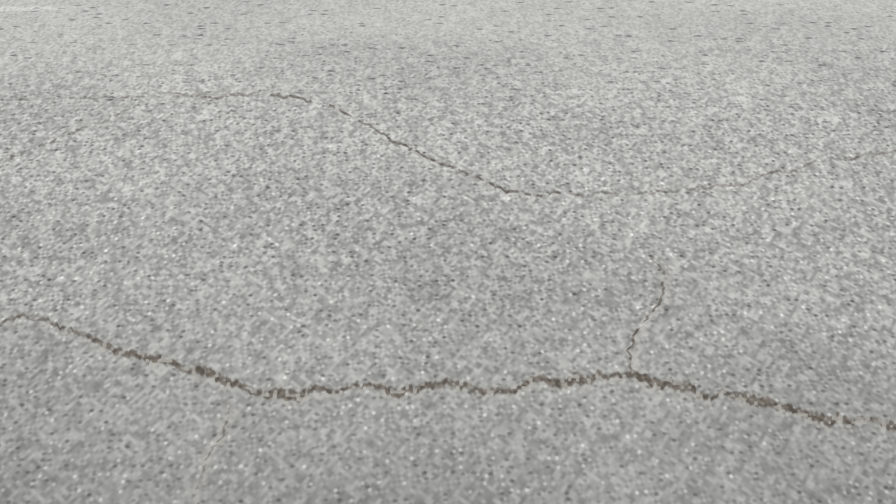
Give the GLSL for this texture, as a WebGL 2 fragment shader.

```glsl
#version 300 es
precision highp float;
// Worn asphalt seen at a slant: fine grey grain on a receding ground plane,
// paler and smoother with distance. Hashed grit and pits are scattered over it,
// and wandering cracks are drawn as noisy curves with a crumbling fill.

uniform vec2 u_resolution;
out vec4 outColor;

const float NEAR_GREY = 0.602;
const float FAR_GREY = 0.742;
const vec3 TINT = vec3(1.0, 1.0, 0.984);
const vec3 CRACK_COLOR = vec3(0.42, 0.395, 0.365);
const vec3 DUST_COLOR = vec3(0.72, 0.71, 0.68);
const float HORIZON = 2.6;        // height of the vanishing line
const float GRAIN_SIZE = 0.0076;  // nearest grain, in canvas heights
const float GRAIN_CONTRAST = 0.19;
const float CLUMP_CONTRAST = 0.09;
const float PATCH_CONTRAST = 0.045;

float hash(vec2 cell) {
    uvec2 k = uvec2(ivec2(cell)) * uvec2(1597334673u, 3812015801u);
    uint h = (k.x ^ k.y) * 1597334673u;
    h = (h ^ (h >> 15)) * 2246822519u;
    return float((h ^ (h >> 13)) >> 8) / 16777216.0;
}

float noise(vec2 p) {
    vec2 c = floor(p), f = fract(p);
    f = f * f * (3.0 - 2.0 * f);
    float low = mix(hash(c), hash(c + vec2(1, 0)), f.x);
    float high = mix(hash(c + vec2(0, 1)), hash(c + vec2(1, 1)), f.x);
    return mix(low, high, f.y);
}

// One soft dot in a random share of the unit cells.
float spots(vec2 p, float share, float radius) {
    vec2 c = floor(p);
    vec2 centre = 0.3 + 0.4 * vec2(hash(c + 71.0), hash(c + 137.0));
    float d = length(p - c - centre);
    return step(hash(c), share) * (1.0 - smoothstep(radius * 0.4, radius * 1.6, d));
}

// Sideways drift of a crack along its length, from bends down to jags.
float wander(float t, float seed) {
    float drift = 0.0;
    float size = 0.026, frequency = 9.0;
    for (int i = 0; i < 4; i++) {
        drift += size * (noise(vec2(t * frequency, seed + float(i) * 17.0)) - 0.5);
        size *= 0.62;
        frequency *= 2.7;
    }
    return drift;
}

float band(float offset, float halfWidth, float soft) {
    return 1.0 - smoothstep(halfWidth - soft, halfWidth + soft, abs(offset));
}

float span(float t, float start, float end, float fade) {
    return smoothstep(start - fade, start + fade, t) * (1.0 - smoothstep(end - fade, end + fade, t));
}

void main() {
    vec2 p = gl_FragCoord.xy / u_resolution.y;
    float pixel = 1.0 / u_resolution.y;
    float x = p.x, y = p.y;
    vec2 ground = vec2(x - 0.89, y) * HORIZON / (HORIZON - y);

    // Base tone, broad wear and grain; the grain lattice is turned to hide its rows
    float grey = mix(NEAR_GREY, FAR_GREY, y);
    grey += PATCH_CONTRAST * (noise(ground * vec2(2.5, 6.0) + 40.0) - 0.5);
    grey -= 0.025 * (1.0 - smoothstep(0.0, 0.25, x)) * (1.0 - y);
    float contrast = mix(0.85, 1.2, smoothstep(0.0, 0.6, y)) * mix(1.0, 0.42, smoothstep(0.72, 1.0, y));
    vec2 turned = mat2(0.8, 0.6, -0.6, 0.8) * ground;
    float grain = noise(turned / GRAIN_SIZE + 300.0) - 0.5;
    float clump = noise(turned / (GRAIN_SIZE * 2.1) + 900.0) - 0.5;
    grey += contrast * (GRAIN_CONTRAST * grain + CLUMP_CONTRAST * clump);

    // Pale grit, dark pits, stains and far flattened dashes
    grey += 0.13 * spots(ground * 60.0 + 50.0, 0.12, 0.23) * (1.0 - smoothstep(0.5, 0.9, y));
    grey -= 0.12 * contrast * spots(ground * vec2(52.0, 72.0) + 500.0, 0.18, 0.25);
    grey -= 0.09 * spots(ground * vec2(9.0, 17.0) + 210.0, 0.04, 0.16) * noise(ground * 90.0);
    float dash = spots(ground * vec2(24.0, 66.0) + 700.0, 0.09, 0.26);
    grey -= 0.15 * dash * smoothstep(0.55, 0.9, y);

    // Faint painted streak at the far left
    grey += 0.07 * band(y - 0.982 - 0.02 * x, 0.004, 0.003) * (1.0 - smoothstep(0.08, 0.2, x));
    vec3 color = grey * TINT;

    // Main crack with branches rising from it and falling to the edge
    float mainPath = 0.366 - 0.152 * smoothstep(0.04, 0.56, x) + 0.028 * smoothstep(0.56, 1.25, x)
        - 0.105 * smoothstep(1.28, 1.88, x) + wander(x, 11.0);
    float mainWidth = 0.003 + 0.0085 * noise(vec2(x * 14.0, 3.0)) * smoothstep(-0.1, 0.5, x);
    float risePath = 1.285 + 0.038 * sin((y - 0.37) * 22.0) + wander(y, 151.0);
    float fallPath = 0.385 + 0.09 * smoothstep(0.0, 0.24, y) + wander(y, 251.0);
    float riseSpan = span(y, 0.25, 0.48, 0.025);
    float fallSpan = 1.0 - smoothstep(0.16, 0.22, y);

    // Thin far crack and a broken seam beside it
    float farPath = 0.655 + 0.16 * smoothstep(-0.12, 0.42, x) - 0.205 * smoothstep(0.5, 1.1, x)
        + 0.10 * smoothstep(1.2, 1.9, x) + 0.6 * wander(x, 351.0);
    float seamPath = 0.805 + 0.015 * x + 0.2 * wander(x, 451.0);

    // Crumbling fill: loose grit breaks up every crack
    float grit = noise(p * 130.0 + 60.0);
    float gaps = smoothstep(0.25, 0.55, noise(p * 85.0 + 800.0));
    float dust = 0.7 * band(y - mainPath + 0.007, mainWidth + 0.004, 0.005) * smoothstep(0.4, 0.8, grit);
    dust = max(dust, 0.7 * band(x - risePath - 0.006, 0.009, 0.005) * riseSpan * grit);
    dust = max(dust, 0.8 * band(x - fallPath, 0.012, 0.008) * fallSpan * grit);
    float crack = band(y - mainPath, mainWidth, pixel + 0.002) * mix(0.9, 0.2, smoothstep(0.4, 0.8, grit));
    crack = max(crack, 0.75 * band(x - risePath, 0.0028, pixel) * riseSpan * gaps);
    crack = max(crack, 0.4 * band(x - fallPath, 0.0025, pixel) * fallSpan * gaps);
    float farStrength = mix(0.42, 0.75, span(x, 0.55, 1.15, 0.1));
    crack = max(crack, farStrength * band(y - farPath, 0.0026, pixel) * gaps);
    crack = max(crack, 0.4 * band(y - seamPath, 0.002, pixel) * gaps * (1.0 - smoothstep(0.3, 0.6, x)));
    color = mix(color, DUST_COLOR, dust);
    color = mix(color, CRACK_COLOR + 0.2 * grain, crack);

    outColor = vec4(clamp(color, 0.0, 1.0), 1.0);
}
```
